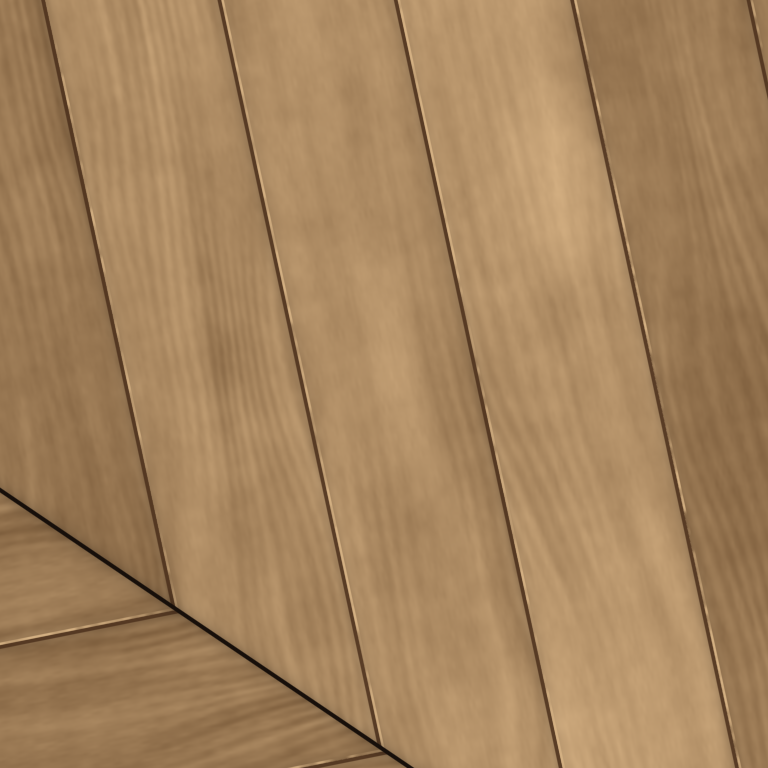
A WebGL 2 fragment shader for this texture:

```glsl
#version 300 es
precision highp float;
// Chevron wood floor: slanted planks meet a second set along a dark mitre joint.
// Each set has an (across, along) frame; stretched, warped noise makes the grain,
// and signed distances to the plank edges give dark grooves with worn, bright rims.
uniform vec2 u_resolution;
out vec4 fragColor;

const vec3 UMBER = vec3(0.42, 0.30, 0.18);
const vec3 HONEY = vec3(0.77, 0.63, 0.46);
const vec3 GROOVE = vec3(0.30, 0.19, 0.11);
const vec3 RIM = vec3(0.83, 0.69, 0.51);
const vec3 JOINT = vec3(0.09, 0.06, 0.04);

// Base tone of each plank: six in the upper set, then three in the lower
const float TONES[9] = float[9](0.51, 0.79, 0.73, 0.86, 0.53, 0.50, 0.56, 0.54, 0.58);

float hash(vec2 p) {
    return fract(sin(dot(p, vec2(127.1, 311.7))) * 43758.5453);
}

float noise(vec2 p) {
    vec2 i = floor(p), f = fract(p);
    f = f * f * (3.0 - 2.0 * f);
    return mix(mix(hash(i), hash(i + vec2(1, 0)), f.x),
               mix(hash(i + vec2(0, 1)), hash(i + vec2(1, 1)), f.x), f.y);
}

float fbm(vec2 p) {
    float sum = 0.0, amp = 0.5;
    for (int i = 0; i < 4; i++) {
        sum += amp * noise(p);
        p = p * 2.03 + 17.3;
        amp *= 0.5;
    }
    return sum;
}

// Soft elliptical patch, 1 at its centre
float patchAt(vec2 p, vec2 centre, vec2 size) {
    vec2 d = (p - centre) / size;
    return exp(-dot(d, d));
}

// Coverage of a line of the given half width, smoothed over one pixel
float line(float d, float halfWidth, float px) {
    return 1.0 - smoothstep(halfWidth - px, halfWidth + px, abs(d));
}

// Grain offset in tone; q = (across, along)
float grain(vec2 q, float seed) {
    vec2 s = q + seed * vec2(3.17, 5.71);
    s.x += (hash(vec2(seed, 4.0)) - 0.5) * 0.09 * q.y;
    s.x += (noise(s * vec2(9.0, 2.6)) - 0.5) * 0.07;
    s.x += (noise(s * vec2(14.0, 7.0)) - 0.5) * 0.012;
    float broad = noise(s * vec2(34.0, 2.2)) - 0.5;
    float streak = noise(s * vec2(75.0, 3.5) + 8.0) - 0.5;
    float fade = smoothstep(0.25, 0.8, noise(q * vec2(11.0, 4.0) + seed * 7.0));
    float rings = sin(s.x * 370.0 + 2.0 * broad) * fade;
    float pores = noise(q * vec2(260.0, 75.0) + seed) - 0.5;
    return 0.19 * broad + 0.14 * streak + 0.065 * rings + 0.06 * pores;
}

// Groove and rim beside a plank edge; d is signed, positive on the rim side
vec3 seam(vec3 col, float d, float along, float seed, float px) {
    float wear = noise(vec2(along * 14.0, seed)) * 0.6 + noise(vec2(along * 95.0, seed + 9.0)) * 0.4;
    col *= 1.0 - 0.16 * exp(-abs(d + 0.003) * 140.0);
    col = mix(col, GROOVE, 0.85 * line(d + 0.0025, 0.0024, px));
    return mix(col, RIM, smoothstep(0.1, 0.75, wear) * line(d - 0.0016, 0.0015, px));
}

// One set of parallel planks running along dir from origin
vec3 planks(vec2 p, vec2 origin, vec2 dir, vec2 normal, float width,
            int firstTone, int lastTone, float contrast, float rimSide, float shade, float px) {
    vec2 q = vec2(dot(p - origin, normal), dot(p - origin, dir));
    float id = floor(q.x / width);
    float edge = floor(q.x / width + 0.5);
    float tone = TONES[clamp(int(id) + 1 + firstTone, firstTone, lastTone)];
    tone += shade + contrast * grain(q, id + float(firstTone) + 2.0);
    vec3 col = mix(UMBER, HONEY, tone);
    return seam(col, rimSide * (q.x - edge * width), q.y, edge + 3.0 * float(firstTone), px);
}

// Broad light and dark areas across the floor
float shading(vec2 p) {
    float s = 0.30 * (fbm(p * 4.5 + 3.0) - 0.47) + 0.16 * (fbm(p * 34.0) - 0.47);
    s += 0.16 * patchAt(p, vec2(0.75, 0.75), vec2(0.07, 0.11));
    s -= 0.16 * patchAt(p, vec2(0.735, 0.60), vec2(0.05, 0.05));
    s -= 0.15 * patchAt(p, vec2(0.53, 0.31), vec2(0.04, 0.06));
    s -= 0.12 * patchAt(p, vec2(0.29, 0.52), vec2(0.04, 0.05));
    s -= 0.12 * patchAt(p, vec2(0.34, 0.32), vec2(0.04, 0.07));
    s -= 0.13 * patchAt(p, vec2(0.79, 0.93), vec2(0.05, 0.10));
    s -= 0.15 * patchAt(p, vec2(0.99, 0.45), vec2(0.08, 0.20));
    s += 0.10 * patchAt(p, vec2(0.72, 0.12), vec2(0.22, 0.18));
    return s;
}

void main() {
    vec2 p = gl_FragCoord.xy / u_resolution;
    float px = 0.8 / min(u_resolution.x, u_resolution.y);
    float shade = shading(p);

    vec3 upper = planks(p, vec2(0.0586, 1.0), normalize(vec2(0.2148, -1.0)),
                        normalize(vec2(1.0, 0.2148)), 0.2245, 0, 5, 1.0, 1.0, shade, px);
    vec3 lower = planks(p, vec2(0.0, 0.160), normalize(vec2(1.0, 0.2)),
                        normalize(vec2(0.2, -1.0)), 0.2334, 6, 8, 1.35, -1.0, shade, px);

    // Mitre joint, positive above
    float mitre = dot(p - vec2(0.0, 0.362), normalize(vec2(0.677, 1.0)));
    vec3 col = mix(lower, upper, smoothstep(-px, px, mitre));
    col *= 1.0 - 0.22 * exp(-abs(mitre) * 130.0);
    col = mix(col, JOINT, line(mitre, 0.0026, px));
    fragColor = vec4(col, 1.0);
}
```
